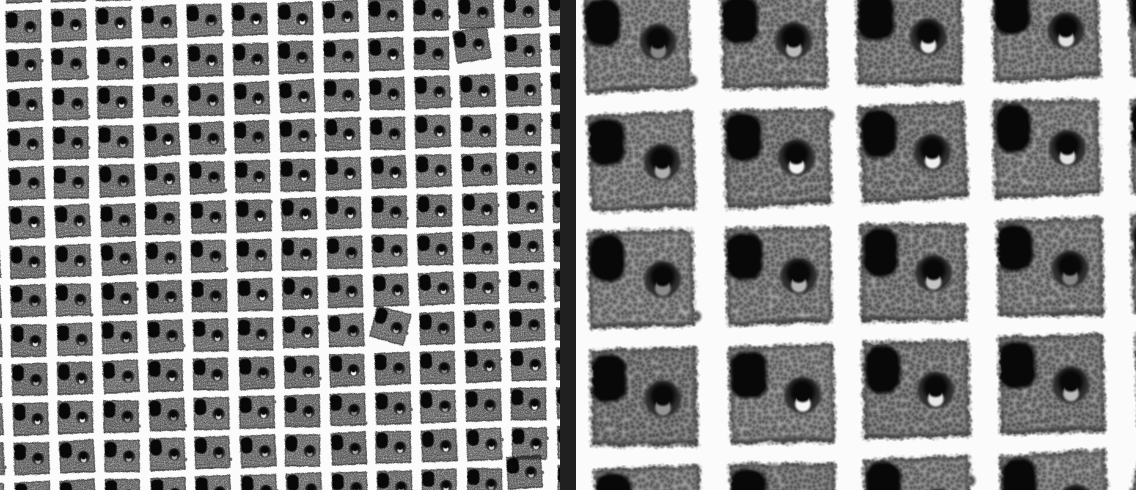
Left: the whole. Right: its middle third, enlarged.
Reproduce this pattern procedurally as a WebGL 2 fragment shader.

```glsl
#version 300 es
precision highp float;

uniform vec2 u_resolution;
out vec4 outColor;

// Lengths are in row pitches
const float ROWS = 12.477;
const vec2 FIRST_TILE = vec2(0.596, 11.806);
const vec2 COLUMN_STEP = vec2(1.153, 0.035);
const vec2 ROW_STEP = vec2(0.0186, -1.0);
const vec2 TILE_HALF = vec2(0.447, 0.412);

const float PAPER = 0.985;
const float BODY = 0.475;
const float RIM = 0.22;
const float HOLE = 0.03;

vec2 hash2(vec2 p) {
  vec3 h = fract(p.xyx * vec3(0.1031, 0.1030, 0.0973));
  h += dot(h, h.yzx + 33.33);
  return fract((h.xx + h.yz) * h.zy);
}

// Distance to the nearest scattered point
float cellular(vec2 p) {
  vec2 cell = floor(p);
  float nearest = 2.0;
  for (int y = -1; y <= 1; y++) {
    for (int x = -1; x <= 1; x++) {
      vec2 c = cell + vec2(x, y);
      nearest = min(nearest, length(c + hash2(c) - p));
    }
  }
  return nearest;
}

float ripple(vec2 p, float seed) {
  return sin(p.x * 19.0 + seed) + 0.6 * sin(p.y * 23.0 - seed * 1.7)
       + 0.5 * sin(p.x * 47.0 + p.y * 53.0 + seed * 2.0);
}

float roundBox(vec2 p, vec2 halfSize, float radius) {
  vec2 d = abs(p) - halfSize + radius;
  return length(max(d, 0.0)) + min(max(d.x, d.y), 0.0) - radius;
}

float fill(float d, float softness) {
  return 1.0 - smoothstep(-softness, softness, d);
}

// Adds an offset and a turn to one displaced tile
vec3 stray(vec2 id, vec2 target, vec3 pose) {
  return distance(id, target) < 0.5 ? pose : vec3(0.0);
}

vec3 tilePose(vec2 id) {
  vec2 r = hash2(id + 71.0) - 0.5;
  vec3 pose = vec3(r * 0.025, 0.03 + 0.04 * (r.x + r.y));
  pose += stray(id, vec2(10.0, 1.0), vec3(-0.13, 0.17, 0.10));
  pose += stray(id, vec2(8.0, 8.0), vec3(-0.02, 0.11, -0.26));
  pose += stray(id, vec2(11.0, 12.0), vec3(-0.15, 0.26, 0.03));
  return pose;
}

// Returns grey level and coverage
vec2 drawTile(vec2 p, vec2 id, float grain, float px) {
  vec2 r = hash2(id + 13.0);
  vec2 s = hash2(id + 37.0);
  float seed = 40.0 * r.x;
  p.y += (r.y - 0.5) * 0.12 * p.x * p.y;

  // Ragged outline with an occasional burr
  float edge = roundBox(p, TILE_HALF, 0.02) + 0.006 * ripple(p, seed) + 0.025 * (grain - 0.5);
  float burr = length(p - vec2(0.45, s.x * 0.8 - 0.4)) - 0.045;
  edge = s.y > 0.75 ? min(edge, burr) : edge;

  // Grainy body, streaked below and dark at the border
  float lower = 1.0 - smoothstep(-0.32, -0.08, p.y);
  float tone = BODY + 0.30 * (grain - 0.48) + 0.04 * (r.x - 0.5);
  tone += 0.035 * lower * sin(p.y * 65.0 + 2.0 * sin(p.x * 5.0 + seed));
  tone = mix(tone, RIM, 0.75 * smoothstep(-0.055, 0.0, edge));
  tone = mix(tone, RIM, 0.45 * fill(p.y + 0.37 + 0.012 * sin(p.x * 8.0 + seed), 0.03));

  // Corner hole
  vec2 corner = p - vec2(-0.285, 0.175) - 0.02 * (s - 0.5);
  float cornerHole = roundBox(corner, vec2(0.15, 0.20), 0.125) + 0.005 * ripple(p, seed + 3.0);
  tone = mix(tone, HOLE, fill(cornerHole, max(0.03, px)));

  // Round hole: shaded rim, black core, glint at its foot
  vec2 c = p - vec2(0.17, -0.01) - 0.02 * (r - 0.5);
  tone = mix(tone, RIM - 0.04, fill(length(c) - 0.155, max(0.025, px)));
  tone = mix(tone, HOLE, fill(length(c - vec2(0.0, 0.025)) - 0.105, max(0.035, px)));
  float glint = max(length(c + vec2(0.0, 0.075)) - 0.065, 0.075 - length(c - vec2(0.0, 0.015)));
  tone = mix(tone, 0.5 + 0.48 * s.x, fill(glint, max(0.018, px)));

  return vec2(tone, fill(edge, max(0.026, px)));
}

void main() {
  float px = ROWS / u_resolution.y;
  vec2 p = gl_FragCoord.xy * px;
  vec2 nearest = round(inverse(mat2(COLUMN_STEP, ROW_STEP)) * (p - FIRST_TILE));
  float grain = cellular(p * 25.0);
  float tone = PAPER;
  float covered = 0.0;

  // Neighbours are included so displaced tiles can overlap
  for (int j = -1; j <= 1; j++) {
    for (int i = -1; i <= 1; i++) {
      vec2 id = nearest + vec2(i, j);
      vec3 pose = tilePose(id);
      vec2 q = p - FIRST_TILE - id.x * COLUMN_STEP - id.y * ROW_STEP - pose.xy;
      float co = cos(pose.z), si = sin(pose.z);
      q = vec2(co * q.x + si * q.y, co * q.y - si * q.x);
      vec2 tile = drawTile(q, id, grain, px);
      tone = mix(tone, tile.x * (1.0 - 0.5 * covered), tile.y);
      covered = max(covered, tile.y);
    }
  }
  outColor = vec4(vec3(clamp(tone, 0.0, 1.0)), 1.0);
}
```
